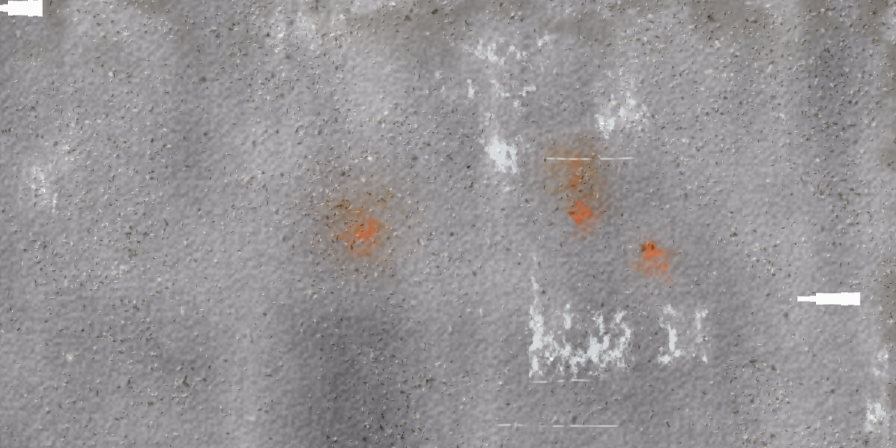
This texture is drawn by a Shadertoy shader. Its source:

```glsl
// Weathered grey painted metal with grit, flaking white paint and rust spots

float hash(vec2 p) {
    return fract(sin(dot(p, vec2(127.1, 311.7))) * 43758.5453);
}

float noise(vec2 p) {
    vec2 i = floor(p), f = fract(p);
    f = f * f * (3.0 - 2.0 * f);
    return mix(mix(hash(i), hash(i + vec2(1, 0)), f.x),
               mix(hash(i + vec2(0, 1)), hash(i + vec2(1, 1)), f.x), f.y);
}

float fbm(vec2 p) {
    float sum = 0.0, amp = 0.55;
    for (int i = 0; i < 3; i++) {
        sum += amp * noise(p);
        p = p * 2.03 + 17.3;
        amp *= 0.52;
    }
    return sum / 0.985;
}

// Soft round spot, 1 at the centre
float spot(vec2 p, vec2 centre, vec2 radius) {
    vec2 q = (p - centre) / radius;
    return exp(-dot(q, q));
}

// Rectangle with a feathered rim
float softBox(vec2 p, vec2 centre, vec2 halfSize, float feather) {
    vec2 d = abs(p - centre) - halfSize;
    return 1.0 - smoothstep(-feather, feather, max(d.x, d.y));
}

// Paint chips that grow denser with amount
float flakes(vec2 p, float amount) {
    float n = 0.45 * fbm(p * vec2(34.0, 24.0) + 5.0) + 0.55 * fbm(p * vec2(82.0, 66.0));
    return smoothstep(0.66, 0.88, n + 0.32 * amount) * smoothstep(0.05, 0.4, amount);
}

// Scattered grit: x is the lit side, y the shadowed side
vec2 grit(vec2 p, float scale, float density) {
    vec2 g = p * scale;
    g += 0.5 * vec2(noise(g * 1.7), noise(g * 1.7 + 40.0));
    vec2 cell = floor(g), shade = vec2(0);
    for (int j = -1; j <= 1; j++)
    for (int i = -1; i <= 1; i++) {
        vec2 id = cell + vec2(i, j);
        vec2 q = g - id - vec2(hash(id + 3.1), hash(id + 8.7));
        q *= mix(vec2(0.7), vec2(1.5), vec2(hash(id + 1.9), hash(id + 6.3)));
        float size = mix(0.16, 0.34, hash(id + 4.4));
        float present = step(hash(id + 12.5), density);
        float lit = hash(id + 21.7);
        shade += present * vec2(lit * spot(q, vec2(-0.1, 0.12), vec2(size)),
                                (1.2 - lit) * spot(q, vec2(0.14, -0.18), vec2(size)));
    }
    return min(shade, 1.0);
}

// Bare white gouge with a stepped, thinner left end
float gouge(vec2 p, vec2 centre, vec2 halfSize, float px) {
    vec2 q = p - centre;
    float stepId = floor(q.x / halfSize.x * 5.0);
    float thick = mix(0.3, 0.85, step(-2.0, stepId)) + 0.2 * hash(vec2(stepId, 2.0));
    vec2 d = abs(q) - halfSize * vec2(1.0, thick);
    return 1.0 - smoothstep(-px, px, max(d.x, d.y));
}

// Broken horizontal scratch
float scratch(vec2 p, vec2 centre, float halfLength, float px) {
    float y = abs(p.y - centre.y + 0.006 * (noise(p * 14.0) - 0.5));
    float line = 1.0 - smoothstep(0.0, 0.002 + px, y);
    float ends = 1.0 - smoothstep(halfLength - 0.02, halfLength, abs(p.x - centre.x));
    return line * ends * smoothstep(0.25, 0.7, noise(p * vec2(75.0, 9.0)));
}

// Brown halo with a patchy orange core
vec3 rust(vec3 col, vec2 p, vec2 centre, float halo, float core, float strength) {
    vec2 q = p + 0.06 * (vec2(fbm(p * 30.0), fbm(p * 30.0 + 9.0)) - 0.5);
    float rough = smoothstep(0.2, 0.8, fbm(p * 55.0));
    float stain = spot(q, centre + vec2(0.0, 0.25 * halo), vec2(halo));
    float heart = spot(q, centre, vec2(core, 1.2 * core));
    vec3 brown = vec3(0.57, 0.47, 0.35) + 0.5 * (col - 0.59);
    vec3 orange = vec3(0.84, 0.41, 0.22) + 0.6 * (col - 0.59);
    col = mix(col, brown, stain * (0.3 + 0.6 * rough));
    return mix(col, orange, min(strength * heart * (0.3 + 1.2 * rough), 1.0));
}

void mainImage(out vec4 fragColor, in vec2 fragCoord) {
    float px = 1.0 / iResolution.y;
    vec2 p = fragCoord * px;

    // Grey sheet with vertical streaks, mottling and fine embossed grain
    float tone = 0.19 * (fbm(vec2(p.x * 7.0, p.y * 0.9)) - 0.5);
    tone += 0.15 * (fbm(p * 5.0 + 31.0) - 0.5);
    tone += 0.08 * (noise(p * 150.0) - 0.5);
    tone += 0.09 * (noise(p * 105.0) - noise(p * 105.0 + vec2(-0.4, 0.5)));
    tone -= 0.06 * softBox(p, vec2(0.85, 0.08), vec2(0.21, 0.22), 0.05);
    vec3 col = vec3(0.598, 0.587, 0.598) + tone;

    // Grime along the top and right edges
    float edge = smoothstep(0.8, 1.0, p.y) + smoothstep(1.92, 2.0, p.x);
    float grime = edge * smoothstep(0.35, 0.7, fbm(p * 17.0 + 2.0));
    col = mix(col, vec3(0.44, 0.42, 0.39), min(0.5 * grime, 0.7));

    // Pale hazes and flaking paint
    float haze = spot(p, vec2(0.11, 0.58), vec2(0.06, 0.12))
               + spot(p, vec2(0.69, 0.94), vec2(0.11, 0.07))
               + spot(p, vec2(1.36, 0.74), vec2(0.09, 0.04))
               + spot(p, vec2(1.96, 0.12), vec2(0.05, 0.15));
    float paint = 1.1 * spot(p, vec2(1.125, 0.67), vec2(0.05, 0.08))
                + 0.45 * softBox(p, vec2(1.1, 0.85), vec2(0.13, 0.08), 0.06)
                + 0.35 * softBox(p, vec2(1.38, 0.77), vec2(0.05, 0.11), 0.05)
                + 0.62 * softBox(p, vec2(1.3, 0.23), vec2(0.12, 0.09), 0.03)
                + 0.68 * softBox(p, vec2(1.53, 0.25), vec2(0.055, 0.07), 0.03)
                + 0.65 * softBox(p, vec2(1.195, 0.31), vec2(0.008, 0.14), 0.015);
    float wash = smoothstep(0.25, 0.75, fbm(p * vec2(40.0, 16.0) + 70.0));
    col += 0.13 * wash * (0.8 * haze + min(paint, 1.0));
    float chips = flakes(p, min(paint + 0.4 * haze, 1.1));
    col = mix(col, vec3(0.86, 0.88, 0.89), 0.9 * chips);

    // Rust spots
    col = rust(col, p, vec2(0.81, 0.48), 0.085, 0.03, 0.5);
    col = rust(col, p, vec2(1.28, 0.61), 0.06, 0.025, 0.2);
    col = rust(col, p, vec2(1.305, 0.52), 0.045, 0.027, 0.75);
    col = rust(col, p, vec2(1.458, 0.42), 0.04, 0.026, 0.85);

    // Grit in loose clusters, denser around the first rust spot
    float cluster = smoothstep(0.45, 0.75, fbm(p * 7.0 + 50.0) + 0.12 * edge);
    cluster = min(cluster + 0.6 * spot(p, vec2(0.81, 0.5), vec2(0.14)), 1.0);
    vec2 fine = grit(p, 92.0, 0.07 + 0.32 * cluster);
    vec2 coarse = grit(p + 7.0, 52.0, 0.03 + 0.13 * cluster);
    vec2 shade = fine + coarse;
    col -= shade.y * vec3(0.17, 0.18, 0.21);
    col += shade.x * vec3(0.21, 0.205, 0.19);

    // Scratches and bare gouges
    float lines = scratch(p, vec2(1.31, 0.646), 0.12, px)
                + scratch(p, vec2(1.26, 0.15), 0.08, px)
                + scratch(p, vec2(1.26, 0.05), 0.16, px);
    col = mix(col, vec3(0.85), 0.75 * min(lines, 1.0));
    float bare = max(gouge(p, vec2(1.85, 0.333), vec2(0.07, 0.014), px),
                     gouge(p, vec2(0.04, 0.982), vec2(0.055, 0.018), px));
    col = mix(col, vec3(0.99), bare);

    fragColor = vec4(clamp(col, 0.0, 1.0), 1.0);
}
```
